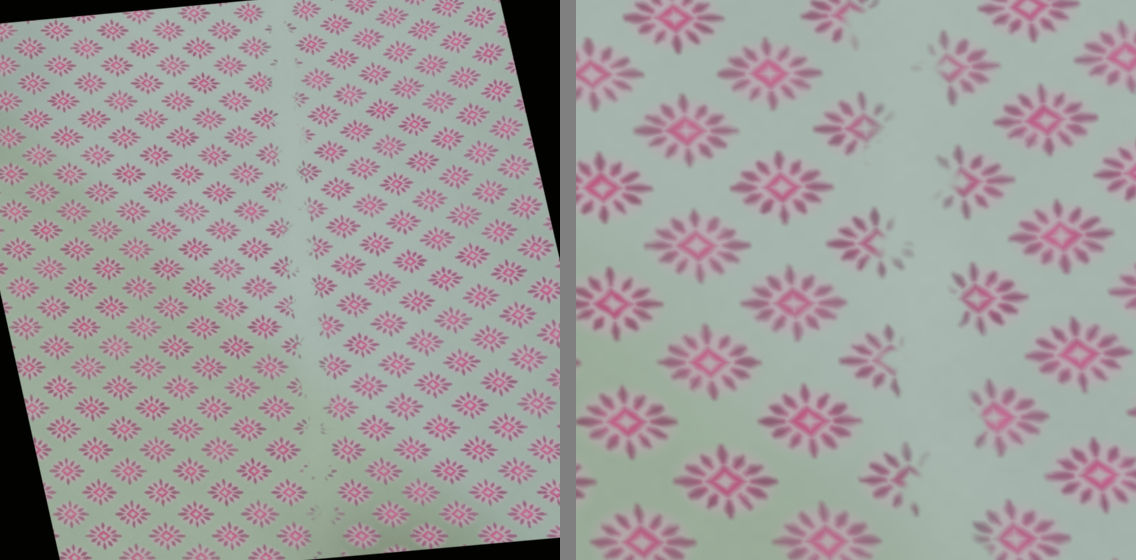
Left, the full canvas; right, a detail of the centre.
Write a WebGL 2 fragment shader that draws this pattern.

```glsl
#version 300 es
precision highp float;

#define COOL_PAPER vec3(0.645, 0.705, 0.675)
#define GREEN_PAPER vec3(0.605, 0.675, 0.600)
#define SHADE_PAPER vec3(0.500, 0.550, 0.470)
#define BLUSH vec3(0.745, 0.645, 0.690)
#define PETAL_INK vec3(0.520, 0.300, 0.390)
#define CENTER_INK vec3(0.740, 0.270, 0.450)
#define BACKDROP vec3(0.008, 0.008, 0.004)
#define CELL_ASPECT 0.64
#define PETAL_RADIUS 0.023
#define BEND 0.261
#define WEAR_WIDTH 0.020
#define SOFTNESS 0.023

uniform vec2 u_resolution;
out vec4 fragColor;

float hash(vec2 p) {
    return fract(sin(dot(p, vec2(127.1, 311.7))) * 43758.545);
}

float noise(vec2 p) {
    vec2 i = floor(p), f = fract(p);
    f = f * f * (3.0 - 2.0 * f);
    return mix(mix(hash(i), hash(i + vec2(1, 0)), f.x),
               mix(hash(i + vec2(0, 1)), hash(i + vec2(1, 1)), f.x), f.y);
}

// Signed distance to the line a-b, positive on its right when y points down
float lineSide(vec2 p, vec2 a, vec2 b) {
    vec2 d = normalize(b - a);
    return d.x * (p.y - a.y) - d.y * (p.x - a.x);
}

// Canvas position (y down) to lattice coordinates of the tilted, curved sheet
vec2 sheetToLattice(vec2 p) {
    float lift = max(p.x - 0.39, 0.0);
    float y = p.y + BEND * lift * lift * max(1.0 - p.y / 0.8, 0.0);
    float column = (p.x - 0.0964 - 0.093 * y) / (0.0987 + 0.0197 * y);
    column += 0.008 * column * (6.5 - column) * smoothstep(0.31, 0.58, y);
    float row = -4.885 + y * (16.29 - 1.862 * y);
    return vec2(column, row);
}

// Tapered capsule
float petal(vec2 p, vec2 a, vec2 b) {
    vec2 d = b - a;
    float h = clamp(dot(p - a, d) / dot(d, d), 0.0, 1.0);
    return length(p - a - d * h) - PETAL_RADIUS * (0.5 + 0.5 * sin(3.14159 * h));
}

float diamond(vec2 p, vec2 size) {
    return (p.x / size.x + p.y / size.y - 1.0) * size.x * size.y / length(size);
}

// Twelve petals around an open diamond
float motif(vec2 p) {
    p = abs(p);
    float d = petal(p, vec2(0.145, 0.0), vec2(0.265, 0.0));
    d = min(d, petal(p, vec2(0.122, 0.042), vec2(0.195, 0.074)));
    d = min(d, petal(p, vec2(0.068, 0.080), vec2(0.110, 0.130)));
    d = min(d, petal(p, vec2(0.0, 0.110), vec2(0.0, 0.182)));
    float ring = max(diamond(p, vec2(0.104, 0.082)), -diamond(p, vec2(0.050, 0.040)));
    return min(d, ring);
}

vec3 paperColor(vec2 p) {
    float warm = smoothstep(-0.11, 0.05, p.y - 0.22 - 0.87 * p.x);
    vec3 paper = mix(COOL_PAPER, GREEN_PAPER, warm);
    vec2 corner = (p - vec2(0.70, 1.0)) / vec2(0.15, 0.10);
    paper = mix(paper, SHADE_PAPER, 0.8 * exp(-dot(corner, corner)));
    paper -= vec3(0.03, 0.025, 0.03) * smoothstep(0.62, 1.0, p.x);
    paper -= 0.04 * smoothstep(0.25, 0.0, p.x) * smoothstep(0.5, 0.1, p.y);
    return paper + 0.016 * (noise(p * 14.0) - 0.5) + 0.008 * (noise(p * 150.0) - 0.5);
}

void main() {
    vec2 p = gl_FragCoord.xy / u_resolution;
    p.y = 1.0 - p.y;
    float pixel = 1.0 / min(u_resolution.x, u_resolution.y);

    // Nearest motif of the staggered lattice
    vec2 q = sheetToLattice(p);
    vec2 idA = floor(q + 0.5), idB = floor(q) + 0.5;
    vec2 scale = vec2(1.0, CELL_ASPECT);
    vec2 a = (q - idA) * scale, b = (q - idB) * scale;
    bool useA = dot(a, a) < dot(b, b);
    vec2 local = useA ? a : b;
    vec2 id = useA ? idA : idB;

    // Print irregularities
    float variation = hash(id * 2.0 + 40.0);
    float rough = (noise(p * 190.0) - 0.5) * 0.014;
    float edge = max(SOFTNESS, 8.0 * pixel);
    float d = motif(local * (0.95 + 0.05 * variation)) + rough;
    float ink = 1.0 - smoothstep(-edge, edge, d);

    // Worn vertical fold
    float fold = abs(p.x - 0.495 - 0.09 * p.y);
    float ragged = fold + 0.030 * (noise(p * 75.0) - 0.5);
    float keep = smoothstep(WEAR_WIDTH - 0.007, WEAR_WIDTH + 0.007, ragged);
    float fresh = smoothstep(0.010, 0.045, fold);

    // Paper, soft blush and ink
    vec3 color = paperColor(p);
    color += 0.012 * exp(-fold * fold * 900.0);
    float reach = length(local * vec2(0.85, 1.25));
    float blush = 1.0 - smoothstep(0.15, 0.27, reach);
    color = mix(color, BLUSH, 0.70 * blush * keep * fresh);
    float core = 1.0 - smoothstep(0.05, 0.17, reach);
    vec3 inkColor = mix(PETAL_INK, CENTER_INK, core);
    inkColor += vec3(0.015, 0.0, 0.04) * smoothstep(0.2, 0.8, p.x);
    inkColor = mix(vec3(0.43, 0.41, 0.43), inkColor, 0.35 + 0.65 * fresh);
    inkColor *= 0.94 + 0.12 * noise(p * 60.0);
    color = mix(color, inkColor, ink * keep * (0.62 + 0.16 * variation));

    // Sheet outline
    float inside = lineSide(p, vec2(0.0, 0.042), vec2(0.455, 0.0));
    inside = min(inside, lineSide(p, vec2(0.893, 0.0), vec2(1.0, 0.465)));
    inside = min(inside, lineSide(p, vec2(1.0, 0.960), vec2(0.57, 0.998)));
    inside = min(inside, lineSide(p, vec2(0.107, 1.0), vec2(0.0, 0.52)));
    color = mix(BACKDROP, color, smoothstep(-pixel, pixel, inside));
    fragColor = vec4(color, 1.0);
}
```
